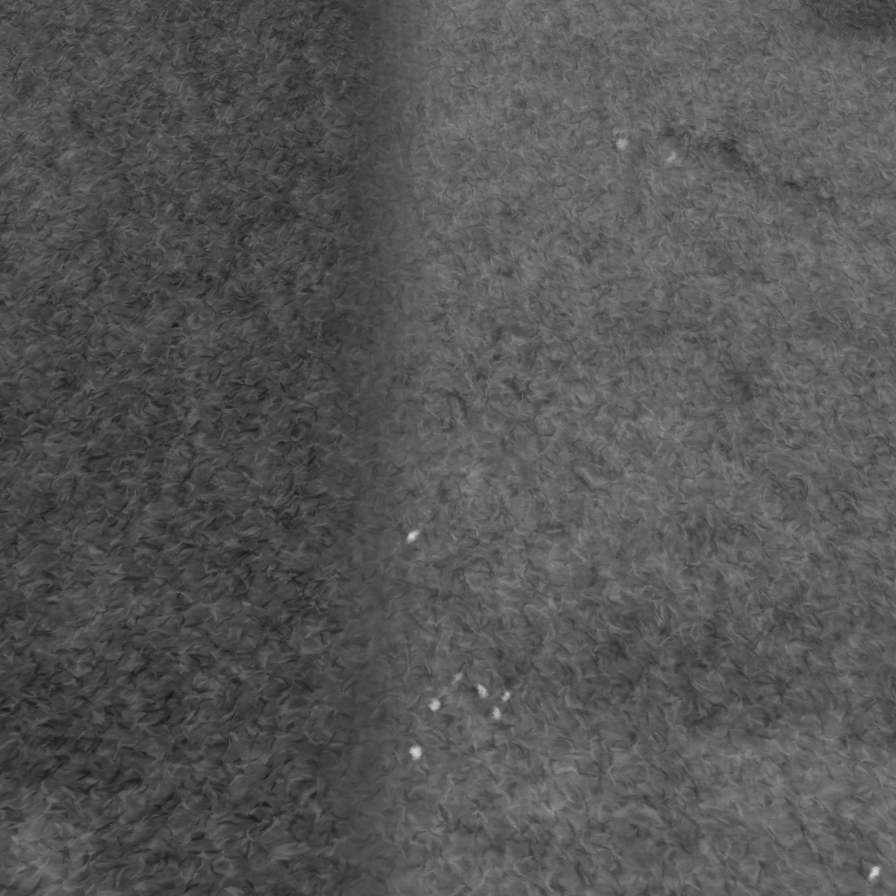
Reproduce this texture procedurally as a Shadertoy shader.

```glsl
// Grey mown turf: a dark strip on the left meets a lighter one on the right.
// Layers of curved blades in hashed cells lie over gradient noise, shrinking
// with distance; broad patches, hollows and pale flecks are added on top.

vec2 hash2(vec2 p) {
    vec3 q = fract(p.xyx * vec3(0.1031, 0.1030, 0.0973));
    q += dot(q, q.yzx + 33.33);
    return fract((q.xx + q.yz) * q.zy);
}

float cornerSlope(vec2 cell, vec2 offset) {
    float angle = 6.2832 * hash2(cell + 71.0).x;
    return dot(vec2(cos(angle), sin(angle)), offset);
}

float gradientNoise(vec2 p) {
    vec2 i = floor(p), f = p - i;
    vec2 u = f * f * f * (f * (f * 6.0 - 15.0) + 10.0);
    vec2 e = vec2(1.0, 0.0);
    return mix(mix(cornerSlope(i, f), cornerSlope(i + e, f - e), u.x),
               mix(cornerSlope(i + e.yx, f - e.yx), cornerSlope(i + 1.0, f - 1.0), u.x), u.y);
}

float fbm(vec2 p) {
    float sum = 0.0, gain = 1.0;
    for (int k = 0; k < 4; k++) {
        sum += gain * gradientNoise(p);
        p = mat2(1.6, 1.2, -1.2, 1.6) * p + 7.3;
        gain *= 0.6;
    }
    return sum;
}

// Overlapping blades; returns a tone from about -1 to 1.
float blades(vec2 p, float spread) {
    float tone = 0.0;
    for (int layer = 0; layer < 7; layer++) {
        float k = float(layer);
        vec2 q = p * (1.0 + 0.09 * k) + k * vec2(13.37, 7.91);
        vec2 cell = floor(q);
        for (int n = 0; n < 9; n++) {
            vec2 id = cell + vec2(n % 3 - 1, n / 3 - 1);
            vec2 place = hash2(id + 40.0 + k * 17.0);
            vec2 kind = hash2(id + 90.0 + k * 29.0);
            float angle = (kind.x - 0.5) * spread + 0.25;
            vec2 d = q - id - place;
            d = mat2(cos(angle), -sin(angle), sin(angle), cos(angle)) * d;
            d.y += (place.x - 0.5) * 1.6 * d.x * d.x;
            float taper = 1.0 - pow(d.x / (0.35 + 0.25 * place.y), 2.0);
            float width = 0.13 * max(taper, 0.0) + 0.001;
            float cover = (1.0 - smoothstep(0.0, 1.5, abs(d.y) / width)) * smoothstep(0.0, 0.5, taper);
            tone = mix(tone, kind.y * 2.0 - 1.0, 0.75 * cover);
        }
    }
    return tone;
}

float blob(vec2 p, vec2 centre, vec2 radius) {
    vec2 d = (p - centre) / radius;
    return exp(-dot(d, d));
}

float segmentDistance(vec2 p, vec2 a, vec2 b) {
    vec2 ab = b - a;
    return length(p - a - ab * clamp(dot(p - a, ab) / dot(ab, ab), 0.0, 1.0));
}

void mainImage(out vec4 fragColor, in vec2 fragCoord) {
    vec2 uv = fragCoord / iResolution.xy;
    vec2 ground = vec2((uv.x - 0.45) * (1.0 + 0.9 * uv.y), uv.y * (1.0 + 0.45 * uv.y));
    float patches = fbm(ground * 8.0 + 3.0);
    float mottle = fbm(ground * 24.0 + 11.0);
    vec2 warped = ground + 0.006 * vec2(mottle, patches);
    float fine = fbm(warped * vec2(55.0, 85.0) + 5.0);

    // The two strips and their soft, uneven seam
    float seam = 0.422 + 0.03 * uv.y + 0.018 * patches + 0.012 * mottle;
    float light = smoothstep(-0.055, 0.055, uv.x - seam);
    float grey = mix(0.268, 0.37, light);
    grey += light * 0.035 * smoothstep(0.35, 0.95, uv.y);
    float blur = blob(uv, vec2(seam - 0.02, uv.y), vec2(0.045, 1.0));

    // Broad light and dark areas
    grey += 0.04 * blob(uv, vec2(0.06, 0.88), vec2(0.18, 0.2));
    grey += 0.03 * blob(uv, vec2(0.14, 0.34), vec2(0.14, 0.06));
    grey += 0.14 * blob(uv, vec2(0.045, 0.045), vec2(0.055, 0.065));
    grey += 0.06 * blob(uv, vec2(0.92, 0.13), vec2(0.12, 0.06));
    grey += 0.04 * blob(uv, vec2(0.62, 0.11), vec2(0.06, 0.04));
    grey += 0.03 * blob(uv, vec2(0.66, 0.47), vec2(0.18, 0.07));
    grey -= 0.055 * blob(uv, vec2(0.78, 0.23), vec2(0.22, 0.07));
    grey -= 0.03 * blob(uv, vec2(0.03, 0.2), vec2(0.12, 0.2));

    // Grass texture, calmer along the seam
    float contrast = mix(1.0, 0.5, blur) * mix(1.05, 0.85, uv.y);
    grey += contrast * (mix(0.125, 0.105, light) * blades(warped * 29.0, mix(2.4, 3.8, light))
          + 0.06 * mottle + 0.065 * fine) + 0.045 * patches;
    grey += 0.035 * blur * gradientNoise(ground * vec2(80.0, 16.0));

    // Hollows: far corner, furrow, small pit and scattered tufts
    vec2 rough = uv + 0.016 * vec2(mottle, patches) + 0.006 * fine;
    grey -= 0.15 * blob(rough, vec2(0.98, 0.985), vec2(0.09, 0.035));
    float furrow = min(segmentDistance(rough, vec2(0.745, 0.855), vec2(0.83, 0.815)),
                       segmentDistance(rough, vec2(0.83, 0.815), vec2(0.92, 0.775)));
    grey -= (0.085 - 0.07 * mottle) * exp(-pow(furrow / 0.011, 2.0));
    grey -= 0.13 * blob(rough, vec2(0.835, 0.566), vec2(0.017, 0.016));
    float tufts = blob(uv, vec2(0.55, 0.57), vec2(0.09, 0.13));
    grey -= 0.09 * tufts * smoothstep(0.05, 0.5, gradientNoise(ground * 34.0 + 2.0));

    // Pale flecks: position and brightness
    vec3 flecks[10] = vec3[10](
        vec3(0.461, 0.401, 0.42), vec3(0.485, 0.213, 0.38), vec3(0.537, 0.229, 0.36),
        vec3(0.564, 0.222, 0.34), vec3(0.554, 0.204, 0.35), vec3(0.464, 0.160, 0.44),
        vec3(0.977, 0.026, 0.44), vec3(0.510, 0.243, 0.20), vec3(0.694, 0.840, 0.20),
        vec3(0.748, 0.825, 0.16));
    for (int k = 0; k < 10; k++) {
        vec2 d = uv - flecks[k].xy + 0.004 * vec2(fine, mottle);
        d.x += (hash2(vec2(k, 5)).x - 0.5) * 1.2 * d.y;
        grey += flecks[k].z * (1.0 - smoothstep(0.2, 1.3, length(d / vec2(0.006, 0.008))));
    }

    fragColor = vec4(vec3(clamp(grey, 0.0, 1.0)), 1.0);
}
```
